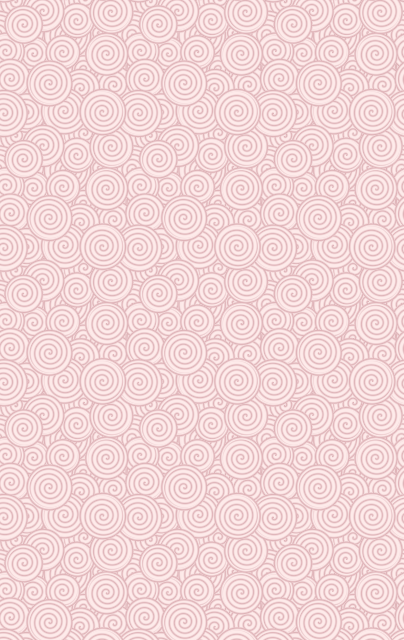
A WebGL 2 fragment shader for this pattern:

```glsl
#version 300 es
precision highp float;
// Overlapping pink discs with spiral lines, scattered over a repeating square tile.

#define CELLS_ACROSS 12.0   // scatter cells over the canvas width
#define TILE_CELLS 4.0      // cells before the scatter repeats
#define JITTER 0.48         // spread of the front disc centres, in cells
#define RADIUS_MIN 0.47
#define RADIUS_MAX 0.70
#define RADIUS_BACK 0.69    // wide enough to close most gaps
#define PITCH 0.148         // gap between spiral turns, in cells
#define LINE_HALF 0.020     // half width of the spiral line
#define RIM_HALF 0.022      // half width of the disc outline
#define SOFTNESS 0.036      // edge blur, in cells
#define PAPER vec3(0.995, 0.920, 0.918)
#define INK vec3(0.860, 0.680, 0.700)

uniform vec2 u_resolution;
out vec4 outColor;

const float TAU = 6.2831853;

// Three random values from a cell and its layer
vec3 hash3(vec3 seed) {
    uvec3 v = uvec3(seed + 23.0) * 1664525u + 1013904223u;
    for (int i = 0; i < 2; i++) {
        v.x += v.y * v.z;
        v.y += v.z * v.x;
        v.z += v.x * v.y;
        v ^= v >> 16u;
    }
    return vec3(v & 0xffffu) / 65535.0;
}

float lineInk(float dist, float halfWidth) {
    float soft = max(SOFTNESS, 0.5 * CELLS_ACROSS / u_resolution.x);
    return 1.0 - smoothstep(halfWidth - soft, halfWidth + soft, abs(dist));
}

// Distance to an Archimedean spiral, corrected near its centre
float spiralDistance(vec2 q, float phase) {
    float r = max(length(q), 0.001);
    float turn = fract(r / PITCH - atan(q.y, q.x + 1e-6) / TAU + phase) - 0.5;
    return turn / length(vec2(1.0 / PITCH, 1.0 / (TAU * r)));
}

// One disc near p: signed rim distance, ink inside, stacking rank
vec3 spiralDisc(vec2 p, int index) {
    float layer = float(index / 9);             // 0 = front, 1 = back
    vec2 neighbour = vec2(index % 3, (index / 3) % 3) - 1.0;
    p += 0.5 * layer;
    float row = floor(p.y) + neighbour.y;
    float brick = 0.5 * mod(row, 2.0);
    vec2 cell = vec2(floor(p.x - brick) + neighbour.x, row);

    vec3 rnd = hash3(vec3(mod(cell, TILE_CELLS), layer));
    float spread = JITTER * (1.0 - 0.7 * layer);
    vec2 centre = cell + 0.5 + vec2(brick, 0.0) + spread * (rnd.xy - 0.5);
    float radius = mix(mix(RADIUS_MIN, RADIUS_MAX, rnd.z), RADIUS_BACK, layer);

    // The spiral fades just inside the rim so that the lines do not clot
    vec2 q = p - centre;
    float rim = length(q) - radius;
    float spiral = lineInk(spiralDistance(q, fract(7.0 * (rnd.x + rnd.y))), LINE_HALF);
    spiral *= smoothstep(0.3, 0.65, -rim / PITCH);
    float ink = max(spiral, lineInk(rim, RIM_HALF));
    float rank = rnd.z + 0.8 * fract(13.0 * rnd.x) - 2.0 * layer;
    return vec3(rim, ink, rank);
}

void main() {
    vec2 p = gl_FragCoord.xy / u_resolution.x * CELLS_ACROSS;

    // Topmost disc under this point; bare gaps stay inked
    float ink = 1.0;
    float topRank = -10.0;
    for (int i = 0; i < 18; i++) {
        vec3 disc = spiralDisc(p, i);
        if (disc.x < 0.0 && disc.z > topRank) {
            ink = disc.y;
            topRank = disc.z;
        }
    }

    // Outer half of the outlines that lie above it
    for (int i = 0; i < 18; i++) {
        vec3 disc = spiralDisc(p, i);
        if (disc.z > topRank) ink = max(ink, lineInk(disc.x, RIM_HALF));
    }

    outColor = vec4(mix(PAPER, INK, ink), 1.0);
}
```
